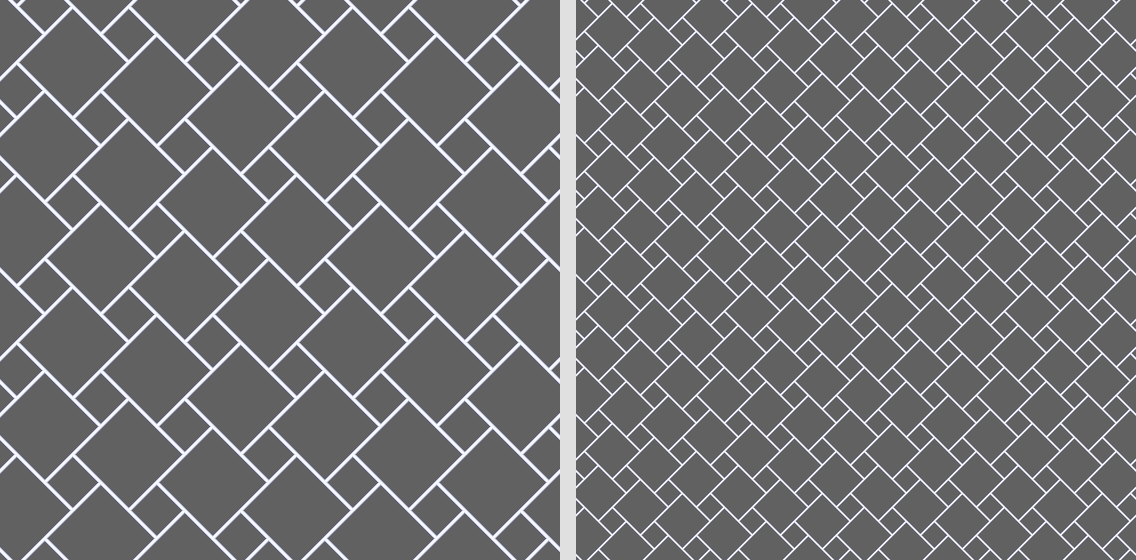
Left: one tile. Right: repeated 2 by 2.
A three.js fragment shader for this pattern:

```glsl
// Pythagorean tiling: large and small grey squares, turned 45 degrees, with pale joints.
// The large squares sit on a skewed lattice; the gaps between them form the small ones.
// Joints are drawn from the distance to the nearest large-square outline.
varying vec2 vUv;

// The lattice repeats every 10 units both ways, so 20 units hold 2 x 2 seamless repeats.
const float CANVAS_UNITS = 20.0;
const vec2 ORIGIN = vec2(0.60, 1.77);   // centre of one large square
const vec2 STEP_A = vec2(3.0, -1.0);    // lattice steps between large squares
const vec2 STEP_B = vec2(1.0, 3.0);
const float HALF_DIAGONAL = 2.0;

const vec3 TILE_GREY = vec3(0.38);
const vec3 FRINGE_INDIGO = vec3(0.35, 0.35, 0.40);
const vec3 EDGE_LAVENDER = vec3(0.74, 0.75, 0.86);
const vec3 JOINT_WHITE = vec3(0.97, 0.98, 0.99);

// Distance from the outline of a square standing on its corner.
float diamondOutline(vec2 p, float halfDiagonal) {
  return abs(abs(p.x) + abs(p.y) - halfDiagonal) * inversesqrt(2.0);
}

// Distance to the nearest joint, from the four large squares around the lattice cell.
float jointDistance(vec2 p, vec2 stepA, vec2 stepB, float halfDiagonal) {
  vec2 lattice = vec2(dot(p, stepA), dot(p, stepB)) / dot(stepA, stepA);
  vec2 cell = floor(lattice);
  float nearest = 10.0;
  for (int j = 0; j < 2; j++) {
    for (int i = 0; i < 2; i++) {
      vec2 id = cell + vec2(float(i), float(j));
      vec2 centre = id.x * stepA + id.y * stepB;
      nearest = min(nearest, diamondOutline(p - centre, halfDiagonal));
    }
  }
  return nearest;
}

// Soft-edged band reaching out to a given distance.
float band(float dist, float reach, float softness) {
  return 1.0 - smoothstep(reach - softness, reach + softness, dist);
}

void main() {
  vec2 p = vUv * CANVAS_UNITS - ORIGIN;
  float d = jointDistance(p, STEP_A, STEP_B, HALF_DIAGONAL);

  // Joint layers, from the dark fringe inward to the white core
  vec3 color = mix(TILE_GREY, FRINGE_INDIGO, band(d, 0.098, 0.012));
  color = mix(color, EDGE_LAVENDER, band(d, 0.070, 0.013));
  color = mix(color, JOINT_WHITE, band(d, 0.043, 0.013));
  gl_FragColor = vec4(color, 1.0);
}
```
